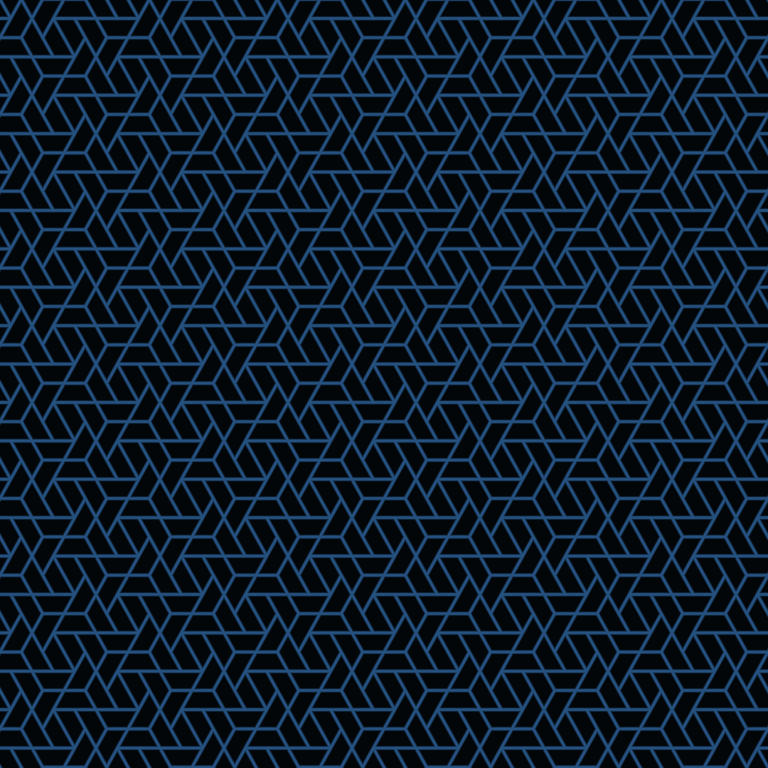
A Shadertoy shader for this pattern:

```glsl
// Lattice of thin blue lines on near-black, dividing the plane into half-hexagons.
// Six long bars pinwheel around each split hexagon; a short bar crosses the middle
// of every long one. Each bar is a segment distance folded onto a centred lattice.

#define REPEATS vec2(6.0, 10.0)      // rectangular repeats across and down
#define GRID vec2(6.0, 4.0)          // triangle sides and rows in one repeat
#define LINE_WIDTH 0.155             // in triangle sides
#define EDGE_SOFTNESS 0.055          // in triangle sides
#define ROW_SHIFT 0.04               // vertical offset in rows
#define GROUND_COLOR vec3(0.008, 0.022, 0.036)
#define LINE_COLOR vec3(0.145, 0.320, 0.505)

const float PI = 3.14159265;

// Triangle-grid direction k, in units of (side, row)
vec2 gridAxis(int k) {
    float angle = float(k) * PI / 3.0;
    return vec2(cos(angle), sin(angle) * 2.0 / sqrt(3.0));
}

// Distance to a segment centred on the origin, reaching to +h and -h
float segmentDistance(vec2 p, vec2 h) {
    return length(p - h * clamp(dot(p, h) / dot(h, h), -1.0, 1.0));
}

// Distance to a bar repeated at the corners and centre of each cell
float latticeBar(vec2 p, vec2 centre, vec2 halfBar, vec2 toSides) {
    float d = 1e3;
    for (int k = 0; k < 2; k++) {
        vec2 q = p - centre - 0.5 * GRID * float(k);
        q -= GRID * floor(q / GRID + 0.5);
        d = min(d, segmentDistance(q * toSides, halfBar * toSides));
    }
    return d;
}

void mainImage(out vec4 fragColor, in vec2 fragCoord) {
    // Canvas to grid units, and the scale that makes both axes equal again
    vec2 gridCount = REPEATS * GRID;
    vec2 p = fragCoord / iResolution.y * gridCount - vec2(0.0, ROW_SHIFT);
    vec2 toSides = vec2(1.0, gridCount.x / gridCount.y);

    // Diagonal that splits each hexagon
    float d = latticeBar(p, vec2(0.0), gridAxis(2), toSides);

    // Long bar and its short crossing bar in each of three directions
    for (int k = 0; k < 3; k++) {
        vec2 centre = gridAxis(k) + gridAxis(k + 1);
        d = min(d, latticeBar(p, centre, 2.0 * gridAxis(k), toSides));
        d = min(d, latticeBar(p, centre, gridAxis(k - 1), toSides));
    }

    // Soft-edged ink
    float edge = max(EDGE_SOFTNESS, 0.7 * gridCount.x / iResolution.y);
    float ink = 1.0 - smoothstep(-edge, edge, d - 0.5 * LINE_WIDTH);
    fragColor = vec4(mix(GROUND_COLOR, LINE_COLOR, ink), 1.0);
}
```
